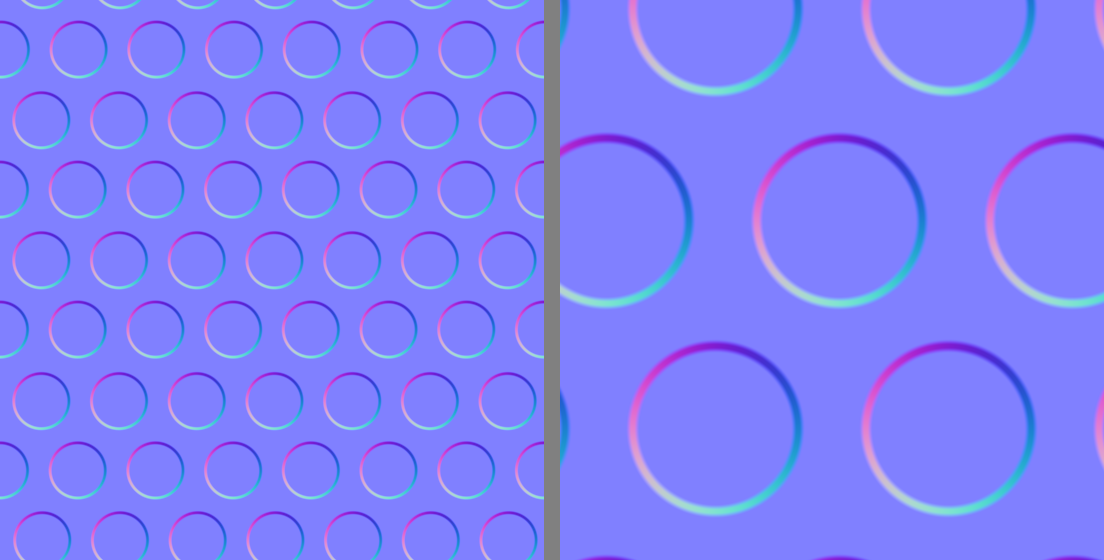
Left, the full canvas; right, a detail of the centre.
Give the GLSL for this texture map, as a WebGL 1 fragment shader.

```glsl
precision highp float;

// Tangent-space normal map of a flat sheet with staggered round grooves.
// Rows of a brick lattice are folded onto one cell; a soft ring profile
// tilts the flat normal inward, and the result is packed into RGB.

uniform vec2 u_resolution;

const float COLUMNS = 7.0;
const float ROWS = 8.0;
const float FIRST_ROW = 0.708;      // centre of the top full row, in rows
const float STAGGER = 0.532;        // shift of odd rows, in columns
const float RING_RADIUS = 0.0492;   // lengths below are in canvas heights
const float RING_HALF_WIDTH = 0.0043;
const float MAX_TILT = 0.78;        // sine of the steepest slope

// 1 when low <= row <= high, else 0
float rowInRange(float row, float low, float high) {
  return step(low - 0.5, row) * step(row, high + 0.5);
}

// Small misplacement of each row: x in columns, y in rows (downward)
vec2 rowDrift(float row, float odd) {
  float seam = 1.0 - rowInRange(row, 1.0, 6.0);
  float sag = rowInRange(row, 5.0, 6.0);
  return vec2(0.012 * seam, 0.010 * odd + 0.012 * sag);
}

// Offset from the nearest ring centre, in canvas heights, y up
vec2 latticeOffset(vec2 uv, float aspect) {
  vec2 grid = vec2(uv.x * COLUMNS, (1.0 - uv.y) * ROWS - FIRST_ROW);
  float rowIndex = floor(grid.y + 0.5);
  float row = mod(rowIndex, ROWS);
  float odd = mod(row, 2.0);
  vec2 drift = rowDrift(row, odd);
  float across = fract(grid.x - STAGGER * odd - drift.x + 0.5) - 0.5;
  float down = grid.y - rowIndex - drift.y;
  return vec2(across * aspect / COLUMNS, -down / ROWS);
}

// Soft-edged ring, 1 on its centre line
float ringProfile(float dist, float radius, float halfWidth) {
  return 1.0 - smoothstep(0.15 * halfWidth, halfWidth, abs(dist - radius));
}

// Unit normal leaning along a direction by the sine of its angle
vec3 tiltedNormal(vec2 direction, float tilt) {
  return vec3(direction * tilt, sqrt(1.0 - tilt * tilt));
}

void main() {
  vec2 uv = gl_FragCoord.xy / u_resolution;
  vec2 offset = latticeOffset(uv, u_resolution.x / u_resolution.y);
  float dist = length(offset);
  vec2 inward = -offset / max(dist, 1e-4);

  // Keep the ring at least a pixel wide on small canvases
  float halfWidth = max(RING_HALF_WIDTH, 1.5 / u_resolution.y);
  float tilt = MAX_TILT * ringProfile(dist, RING_RADIUS, halfWidth);

  vec3 normal = tiltedNormal(inward, tilt);
  gl_FragColor = vec4(normal * 0.5 + 0.5, 1.0);
}
```
